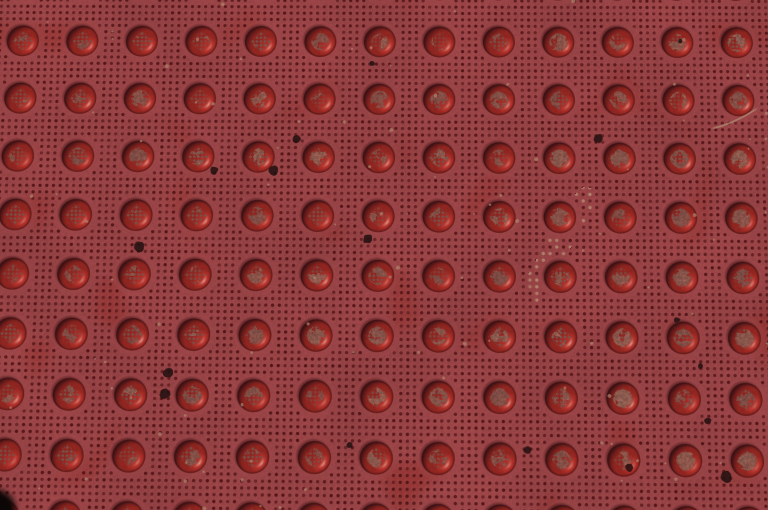
Write a WebGL 2 fragment shader that draws this texture.

```glsl
#version 300 es
precision highp float;
// Red tactile paving: domes on a slightly fanned grid over a sheet of small pits.
// A gentle warp gives grid coordinates; each cell shades its dome, its worn cap
// and its pits, then gradient noise adds fading, scuffs and scattered grit.
uniform vec2 u_resolution;
out vec4 outColor;

const vec3 SHEET = vec3(0.590, 0.262, 0.272);
const vec3 PIT = vec3(0.33, 0.085, 0.095);
const vec3 DOME = vec3(0.56, 0.145, 0.125);
const vec3 SHADOW = vec3(0.24, 0.065, 0.075);
const vec3 WORN = vec3(0.46, 0.32, 0.29);
const vec3 SAND = vec3(0.68, 0.52, 0.43);
const vec3 GRIT = vec3(0.13, 0.06, 0.06);
const vec3 GLINT = vec3(0.95, 0.72, 0.66);

const vec2 FIRST_DOME = vec2(0.742, 0.082); // centre column, top row
const vec2 PITCH = vec2(0.1162, 0.1122);    // dome spacing at the top row
const vec2 GROWTH = vec2(0.00066, 0.00063); // spacing gained per row
const float SHEAR = 0.001;                  // sideways drift per row
const vec2 TILT = vec2(0.0003, 0.0001);     // row slope and its gain per row
const float DOME_RADIUS = 0.268;            // in dome spacings
const float COLLAR = 0.365;                 // pit-free zone round a dome
const float PITS = 9.0;                     // pits per dome spacing
const float PIT_RADIUS = 0.245;             // in pit spacings
const vec3 LIGHT = vec3(0.50, 0.36, 0.79);  // from the lower right, y down

float hash(vec2 p) {
  vec3 h = fract(p.xyx * vec3(0.1031, 0.1030, 0.0973));
  h += dot(h, h.yzx + 33.33);
  return fract((h.x + h.y) * h.z);
}

vec2 gradient(vec2 p) {
  float a = 6.2832 * hash(p);
  return vec2(cos(a), sin(a));
}

float noise(vec2 p) {
  vec2 i = floor(p), f = p - i, w = f * f * f * (f * (f * 6.0 - 15.0) + 10.0);
  vec2 e = vec2(1.0, 0.0);
  float a = dot(gradient(i), f), b = dot(gradient(i + e), f - e);
  float c = dot(gradient(i + e.yx), f - e.yx), d = dot(gradient(i + 1.0), f - 1.0);
  return mix(mix(a, b, w.x), mix(c, d, w.x), w.y);
}

float disc(float dist, float radius, float blur) {
  return 1.0 - smoothstep(radius - blur, radius + blur, dist);
}

float segment(vec2 p, vec2 a, vec2 b) {
  vec2 d = b - a;
  return length(p - a - d * clamp(dot(p - a, d) / dot(d, d), 0.0, 1.0));
}

// Canvas point to (column, row); domes sit on whole numbers.
vec2 toGrid(vec2 p) {
  vec2 g = vec2(0.0);
  for (int i = 0; i < 5; i++) {
    vec2 base = FIRST_DOME + vec2(-SHEAR * g.y, g.x * (TILT.x + TILT.y * g.y));
    g = (p - base) / (PITCH + GROWTH * g.y);
  }
  return g;
}

// Sparse round specks, one candidate per cell of the given size.
float specks(vec2 p, float size, float share, float pixel) {
  vec2 id = floor(p / size), f = p / size - id;
  vec2 centre = 0.3 + 0.4 * vec2(hash(id + 3.7), hash(id + 9.2));
  float radius = mix(0.08, 0.22, hash(id + 5.1));
  float wobble = 0.06 * noise(p / size * 5.0);
  return step(hash(id + 17.0), share) * disc(length(f - centre) + wobble, radius, pixel / size);
}

void main() {
  vec2 p = gl_FragCoord.xy / u_resolution;
  p = vec2(p.x * 1.5, 1.0 - p.y);
  float pixel = 0.75 / u_resolution.y;
  float blur = pixel / PITCH.y;
  vec2 g = toGrid(p), cell = floor(g + 0.5), f = g - cell;
  float dist = length(f);

  // Sheet with broad fading and fine grain
  float fade = noise(p * 5.0) + 0.5 * noise(p * 14.0 + 7.0);
  float grain = noise(p * 150.0) + 0.6 * noise(p * 310.0);
  vec3 color = SHEET * (1.0 + 0.07 * fade + 0.07 * grain);
  color = mix(color, DOME, 0.45 * smoothstep(0.25, 0.6, noise(p * 7.0 + 31.0)));

  // Pits, some of them filled with sand along a scuffed trail
  vec2 pitId = floor(g * PITS), pf = g * PITS - pitId - 0.5;
  vec2 pitCentre = (pitId + 0.5) / PITS;
  vec2 fromDome = pitCentre - floor(pitCentre + 0.5);
  float clear = step(COLLAR, length(fromDome));
  float depth = mix(0.65, 1.0, hash(pitId)) * clear;
  float lip = disc(length(pf + 0.14), PIT_RADIUS * 1.25, blur * PITS);
  color = mix(color, SHEET * 1.1, 0.3 * lip * clear);
  float trail = segment(p, vec2(1.145, 0.39), vec2(1.035, 0.575));
  float filled = step(trail, 0.023) * step(hash(pitId + 41.0), 0.5);
  float pit = disc(length(pf), PIT_RADIUS, blur * PITS);
  color = mix(color, mix(PIT, SAND, filled), pit * depth);

  // Smooth collar and the shade cast to the upper left
  color = mix(color, SHEET * 1.04, 0.35 * disc(dist, 0.35, 0.03));
  color = mix(color, SHADOW, 0.55 * disc(length(f + vec2(0.022, 0.026)), DOME_RADIUS, 0.035));

  // Dome body, lit rim and glint
  vec2 n = f / DOME_RADIUS;
  float r = length(n);
  vec3 normal = vec3(n, sqrt(max(0.0, 1.0 - r * r)));
  float lit = dot(normal, LIGHT);
  vec3 dome = mix(SHADOW, DOME, smoothstep(-0.35, 0.55, lit));
  dome *= 1.0 + 0.22 * smoothstep(0.7, 1.0, lit) + 0.06 * grain;
  dome = mix(dome, SHADOW, 0.5 * smoothstep(0.82, 1.0, r));
  float along = dot(n, vec2(0.81, 0.58)), across = dot(n, vec2(-0.58, 0.81));
  float glint = exp(-pow((r - 0.66) / 0.10, 2.0) - pow(across / 0.27, 2.0)) * step(0.0, along);
  dome = mix(dome, GLINT, 0.65 * glint * mix(0.5, 1.0, hash(cell + 2.0)));

  // Worn cap: a diamond of studs, then bare patches that grow to the right
  vec2 stud = fract(n * 4.0 + 0.5) - 0.5;
  float diamond = disc(abs(n.x) + abs(n.y), 0.68, 0.05);
  float studs = diamond * disc(length(stud), 0.34, blur * 4.0 / DOME_RADIUS);
  dome = mix(dome, WORN, studs * mix(0.5, 0.95, hash(cell + 8.0)));
  float wear = hash(cell + 23.0) * 0.55 + 0.035 * cell.x - 0.33;
  float scuff = noise(n * 1.6 + cell * 7.3) + 0.35 * noise(n * 5.0 + cell * 3.1);
  float bare = smoothstep(-0.08, 0.08, scuff + wear) * disc(r + 0.15 * scuff, 0.56, 0.07);
  vec3 bareColor = mix(WORN, SAND, 0.45 * hash(cell + 51.0)) * (1.0 + 0.25 * grain);
  dome = mix(dome, bareColor, bare * mix(0.8, 0.55, studs));
  color = mix(color, dome, disc(dist, DOME_RADIUS, blur));

  // Loose grit, pale crumbs, a bent straw and a dark corner
  color = mix(color, GRIT, 0.85 * specks(p, 0.05, 0.035, pixel));
  color = mix(color, SAND, 0.7 * specks(p + 4.0, 0.018, 0.02, pixel));
  float bend = p.y - 0.237 + 0.45 * (p.x - 1.435) + 2.5 * pow(p.x - 1.435, 2.0);
  float straw = disc(abs(bend), 0.002, pixel) * disc(abs(p.x - 1.435), 0.042, 0.006);
  color = mix(color, SAND, 0.8 * straw);
  color = mix(color, GRIT * 0.4, disc(length(p - vec2(-0.01, 1.0)), 0.04, 0.012));
  outColor = vec4(clamp(color, 0.0, 1.0), 1.0);
}
```
